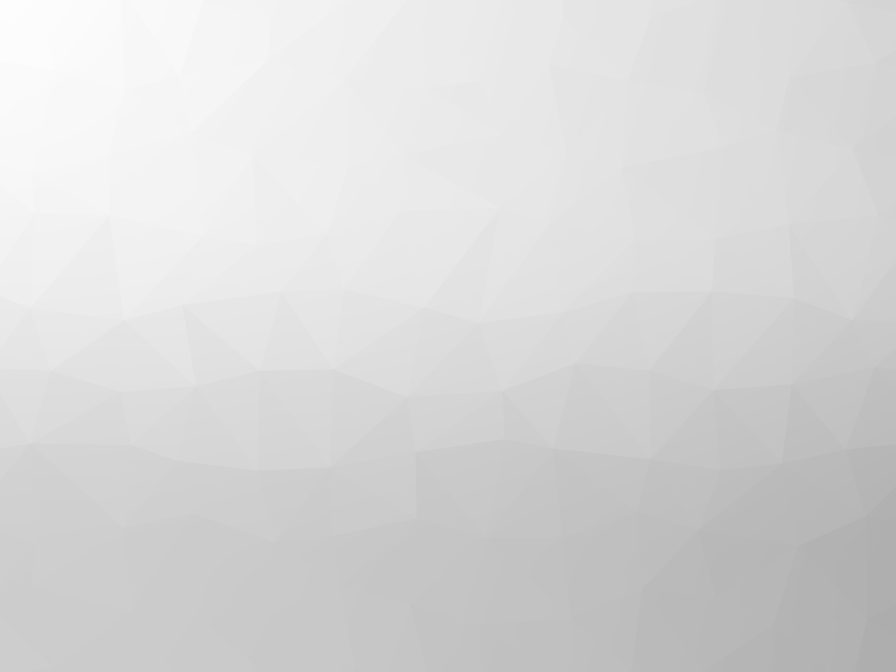
Give the GLSL for this background, as a Shadertoy shader.

```glsl
// Pale low-poly backdrop: a wavy, jittered grid is split into triangles.
// Each facet takes the tone of a soft grey gradient at its centre,
// blended with the same gradient at the pixel.

const float ROWS = 8.86; // grid cells over the canvas height

vec2 hash2(vec2 p) {
    vec3 q = fract(vec3(p.xyx) * vec3(0.1031, 0.1030, 0.0973));
    q += dot(q, q.yzx + 33.33);
    return fract((q.xx + q.yz) * q.zy);
}

// Each row of vertices follows its own wave, then gets a small jitter.
vec2 meshVertex(vec2 id) {
    const float frequency[9] = float[9](1.4, 1.57, 1.57, 1.2, 1.2, 1.6, 1.1, 1.96, 1.5);
    const float crest[9] = float[9](3.0, 9.0, 8.0, 8.3, 1.0, 1.5, 3.3, 6.6, 2.0);
    int row = clamp(int(id.y), 0, 8);
    float wave = 0.22 * cos(frequency[row] * (id.x - crest[row]));
    vec2 jitter = (hash2(id + 20.0) - 0.5) * vec2(0.44, 0.14);
    return id + vec2(0.58 - 0.02 * id.x, wave) + jitter;
}

// Light at the top left, dark at the bottom right; uv.y runs downwards.
float backdropTone(vec2 uv) {
    float tone = 0.955 - 0.03 * uv.y - 0.125 * smoothstep(0.3, 0.85, uv.y);
    tone -= 0.02 * uv.x + 0.1 * uv.x * uv.x;
    return tone + 0.035 * exp(-10.0 * dot(uv, uv));
}

// Signed distance to the line a-b, positive on the inner side.
float edgeDistance(vec2 p, vec2 a, vec2 b) {
    vec2 e = normalize(b - a);
    return e.x * (p.y - a.y) - e.y * (p.x - a.x);
}

// Adds one facet as (tone * coverage, coverage).
vec2 facet(vec2 p, vec2 a, vec2 b, vec2 c, vec2 gridSize, float pixel) {
    float inside = min(edgeDistance(p, a, b), min(edgeDistance(p, b, c), edgeDistance(p, c, a)));
    float coverage = clamp(0.5 + inside / pixel, 0.0, 1.0);
    vec2 centre = (a + b + c) / 3.0;
    float grain = (hash2(floor(centre * 37.0) + 90.0).x - 0.5) * 0.008;
    float tone = mix(backdropTone(p / gridSize), backdropTone(centre / gridSize), 0.6) + grain;
    return vec2(tone, 1.0) * coverage;
}

void mainImage(out vec4 fragColor, in vec2 fragCoord) {
    float pixel = ROWS / iResolution.y;
    vec2 gridSize = iResolution.xy * pixel;
    vec2 p = vec2(fragCoord.x, iResolution.y - fragCoord.y) * pixel;
    vec2 cell = floor(p - vec2(0.5, 0.0));

    // Gather the two facets of every nearby quad.
    vec2 sum = vec2(0.0);
    for (int y = -1; y <= 1; y++) {
        for (int x = -1; x <= 1; x++) {
            vec2 id = cell + vec2(x, y);
            vec2 a = meshVertex(id);
            vec2 b = meshVertex(id + vec2(1.0, 0.0));
            vec2 c = meshVertex(id + vec2(1.0, 1.0));
            vec2 d = meshVertex(id + vec2(0.0, 1.0));
            // Split along the shorter diagonal.
            if (distance(a, c) < distance(b, d)) {
                sum += facet(p, a, b, c, gridSize, pixel) + facet(p, a, c, d, gridSize, pixel);
            } else {
                sum += facet(p, a, b, d, gridSize, pixel) + facet(p, b, c, d, gridSize, pixel);
            }
        }
    }
    float tone = sum.y > 0.0 ? sum.x / sum.y : backdropTone(p / gridSize);
    fragColor = vec4(vec3(tone), 1.0);
}
```
